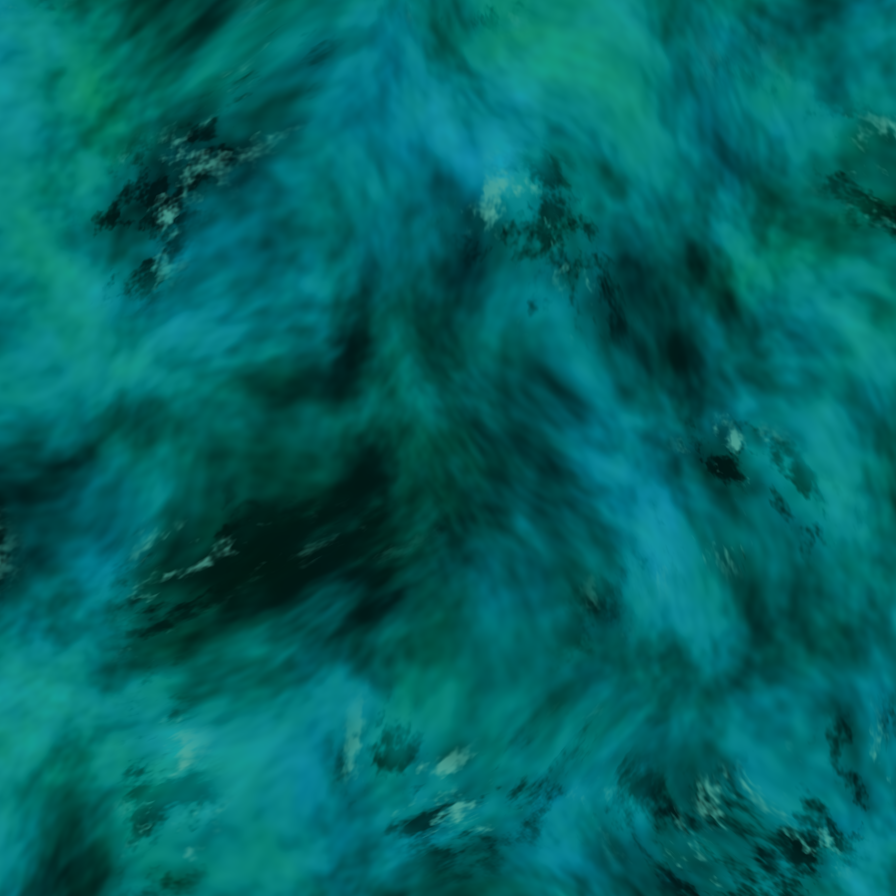
Give the GLSL for this texture, as a WebGL 1 fragment shader.

```glsl
precision highp float;
// Mottled teal paint: gradient noise, stretched along two slants and roughened
// by small dabs, sets the lightness; a second field shifts green toward blue.
// Sparse pale glints with dark clefts beside them add local contrast.

uniform vec2 u_resolution;

vec2 hash22(vec2 p) {
  vec3 h = fract(p.xyx * vec3(0.1031, 0.1030, 0.0973));
  h += dot(h, h.yzx + 33.33);
  return fract((h.xx + h.yz) * h.zy);
}

float cornerSlope(vec2 cell, vec2 corner, vec2 f) {
  return dot(hash22(cell + corner) * 2.0 - 1.0, f - corner);
}

float gradientNoise(vec2 p) {
  vec2 cell = floor(p);
  vec2 f = p - cell;
  vec2 u = f * f * f * (f * (f * 6.0 - 15.0) + 10.0);
  float bottom = mix(cornerSlope(cell, vec2(0.0, 0.0), f),
                     cornerSlope(cell, vec2(1.0, 0.0), f), u.x);
  float top = mix(cornerSlope(cell, vec2(0.0, 1.0), f),
                  cornerSlope(cell, vec2(1.0, 1.0), f), u.x);
  return mix(bottom, top, u.y);
}

// Five octaves, each turned slightly so the lattices never line up
float fbm(vec2 p) {
  float sum = 0.0;
  float amplitude = 1.0;
  for (int i = 0; i < 5; i++) {
    sum += amplitude * gradientNoise(p);
    p = mat2(0.98, 0.199, -0.199, 0.98) * p * 2.03 + vec2(17.3, 9.1);
    amplitude *= 0.66;
  }
  return sum;
}

// Coordinates whose x axis runs along the given angle
vec2 alongAngle(vec2 p, float angle) {
  float c = cos(angle);
  float s = sin(angle);
  return vec2(c * p.x + s * p.y, c * p.y - s * p.x);
}

// Noise in strokes that switch from one slant to the other
float strokeNoise(vec2 rising, vec2 falling, float lean, vec2 scale, float seed) {
  return mix(fbm(rising * scale + seed), fbm(falling * scale + seed + 12.0), lean);
}

void main() {
  vec2 p = gl_FragCoord.xy / u_resolution.y;

  // Bend the strokes gently
  vec2 warp = vec2(gradientNoise(p * 4.0 + 40.0), gradientNoise(p * 4.0 + 71.0));
  vec2 q = p + 0.08 * warp;

  // Rising strokes on the left, steep falling ones toward the right
  vec2 rising = alongAngle(q, 0.68);
  vec2 falling = alongAngle(q, 2.05);
  float lean = smoothstep(0.4, 0.7, p.x + 0.5 * gradientNoise(p * 3.0 + 5.0));

  // Lightness: broad patches, stroke texture and small dabs
  float strokes = strokeNoise(rising, falling, lean, vec2(3.0, 5.2), 11.0);
  float patches = gradientNoise(q * 3.6 + 57.0);
  float dabs = mix(gradientNoise(rising * vec2(19.0, 31.0)),
                   gradientNoise(falling * vec2(19.0, 31.0)), lean);
  float light = 0.375 + 0.46 * strokes + 0.28 * patches + 0.09 * dabs;

  // Glints gather in rough places, each with a cleft at its side
  float rough = smoothstep(0.02, 0.26, gradientNoise(p * 4.2 + 83.0));
  vec2 fleckScale = vec2(9.0, 16.0);
  float fleck = strokeNoise(rising, falling, lean, fleckScale, 31.0);
  float shade = strokeNoise(rising, falling, lean, fleckScale, 31.6);
  float glint = rough * smoothstep(0.2, 0.62, fleck);
  float cleft = rough * smoothstep(0.0, 0.45, shade);
  light -= 0.24 * cleft * (1.0 - glint);

  // Soft floor and ceiling keep the darks and lights from going flat
  light = 0.5 * (light + 0.09 + sqrt((light - 0.09) * (light - 0.09) + 0.003));
  light = min(light, 0.5 + 0.5 * (light - 0.5));

  // Hue: green in the shadows, drifting to blue in the middle lights
  float drift = fbm(q * 3.4 + 97.0);
  float blueShare = 0.93 + 0.3 * drift + 0.08 * smoothstep(0.2, 0.45, light);
  blueShare = clamp(blueShare, 0.74, 1.2);
  float red = 0.07 * smoothstep(0.46, 0.58, light);
  vec3 color = vec3(red, light, light * blueShare);

  vec3 paleMint = vec3(0.32, 0.66, 0.60);
  color = mix(color, paleMint, 0.85 * glint);
  gl_FragColor = vec4(clamp(color, 0.0, 1.0), 1.0);
}
```
